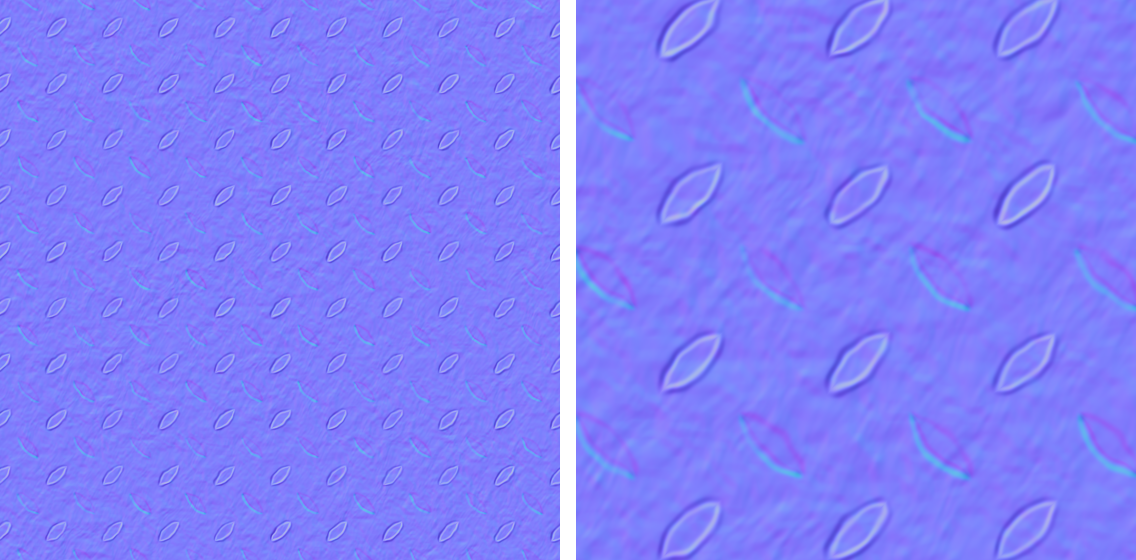
Left, the full canvas; right, a detail of the centre.
A WebGL 1 fragment shader for this texture map:

```glsl
precision highp float;
// Tangent-space normal map of worn tread plate: alternating diagonal lens-shaped studs.

uniform vec2 u_resolution;

const float REPEATS = 10.0;
const float HALF_LENGTH = 0.25;  // stud size in cells
const float HALF_WIDTH = 0.088;
const float DIAGONAL = 0.70711;

float hash(vec2 p, float seed) {
  vec3 q = fract(vec3(p.xyx + seed) * vec3(0.1031, 0.1030, 0.0973));
  q += dot(q, q.yzx + 33.33);
  return fract((q.x + q.y) * q.z);
}

// Value noise that wraps after a whole number of lattice cells.
float wrapNoise(vec2 p, float period, float seed) {
  vec2 i = mod(floor(p), period);
  vec2 j = mod(i + 1.0, period);
  vec2 f = fract(p);
  f = f * f * (3.0 - 2.0 * f);
  float low = mix(hash(i, seed), hash(vec2(j.x, i.y), seed), f.x);
  float high = mix(hash(vec2(i.x, j.y), seed), hash(j, seed), f.x);
  return mix(low, high, f.y);
}

// Fine crinkles; the whole-number shear leans one layer and still tiles.
float surfaceHeight(vec2 uv) {
  vec2 warp = vec2(wrapNoise(uv * 30.0, 30.0, 3.0), wrapNoise(uv * 30.0, 30.0, 8.0));
  uv += 0.008 * (warp - 0.5);
  vec2 sheared = vec2(uv.x, uv.y - uv.x);
  float height = 0.0;
  float frequency = 42.0;
  float weight = 0.42;
  for (int i = 0; i < 3; i++) {
    float seed = 11.0 + float(i) * 7.0;
    float n = wrapNoise(uv * frequency, frequency, seed)
            + 0.5 * wrapNoise(sheared * frequency, frequency, seed + 3.0);
    height += weight * n / frequency;
    frequency *= 2.0;
    weight = 0.85;
  }
  return height;
}

vec2 surfaceTilt(vec2 uv) {
  float e = 0.0012;
  float h = surfaceHeight(uv);
  vec2 slope = vec2(surfaceHeight(uv + vec2(e, 0.0)) - h,
                    surfaceHeight(uv + vec2(0.0, e)) - h) / e;
  return slope * vec2(-0.06, 0.09);
}

// Signed distance to a lens lying along x.
float lensDistance(vec2 p, float halfLength, float halfWidth) {
  float radius = (halfLength * halfLength + halfWidth * halfWidth) / (2.0 * halfWidth);
  return length(vec2(p.x, abs(p.y) + radius - halfWidth)) - radius;
}

float line(float d, float width) {
  return exp(-d * d / (width * width));
}

vec2 cellOffset(vec2 p, vec2 centre) {
  return fract(p - centre + 0.5) - 0.5;
}

vec2 cellId(vec2 p, vec2 centre) {
  return mod(floor(p - centre + 0.5), REPEATS);
}

// Rotates so that x runs along the given axis.
vec2 alongAxis(vec2 p, vec2 axis) {
  return vec2(dot(p, axis), dot(p, vec2(-axis.y, axis.x)));
}

// Rising stud: thin bright rim with a dark outer shadow.
vec2 risingTilt(vec2 p, float wear) {
  vec2 q = alongAxis(p, vec2(DIAGONAL));
  float d = lensDistance(q, HALF_LENGTH, HALF_WIDTH);
  float side = smoothstep(-0.03, 0.03, -q.y);
  float tip = 1.0 - smoothstep(0.19, 0.28, abs(q.x));
  float bright = line(d + 0.013, 0.016) * mix(0.34, 0.46, side);
  float dark = line(d - 0.02, 0.018) * mix(0.36, 0.30, side) * (1.0 - 1.8 * q.x);
  return vec2(0.8, 1.0) * (bright - dark) * tip * wear;
}

// Falling stud: cyan lower flank with a dark inner edge, faint magenta upper flank.
vec2 fallingTilt(vec2 p, float wear) {
  vec2 q = alongAxis(p, vec2(DIAGONAL, -DIAGONAL));
  float d = lensDistance(q, HALF_LENGTH + 0.015, HALF_WIDTH);
  float upper = smoothstep(-0.02, 0.02, q.y);
  float tip = 1.0 - smoothstep(0.23, 0.29, abs(q.x));
  float cyan = line(d, 0.02) * (1.0 - upper) * (0.9 + 0.6 * q.x) * 0.46;
  float shade = line(d + 0.04, 0.016) * (1.0 - upper) * 0.16;
  float magenta = line(d, 0.022) * upper * mix(0.02, 0.17, wear);
  vec2 flank = vec2(-0.6, 1.0) * (cyan * wear - shade - magenta) * tip;
  // Dents where the ends meet the plate
  float dent = line(length(vec2(abs(q.x) - 0.235, q.y + 0.01)), 0.025);
  return flank - vec2(0.22, 0.16) * dent * wear;
}

void main() {
  vec2 uv = gl_FragCoord.xy / u_resolution;
  vec2 p = uv * REPEATS;

  // Rough and smooth patches
  float patches = wrapNoise(uv * 6.0, 6.0, 51.0);
  vec2 tilt = surfaceTilt(uv) * mix(0.75, 1.2, patches);

  // Uneven stud edges, worn away in places
  float chips = wrapNoise(uv * 100.0, 100.0, 63.0);
  float worn = wrapNoise(uv * 64.0, 64.0, 77.0);
  vec2 ragged = p + 0.026 * (vec2(chips, wrapNoise(uv * 100.0, 100.0, 71.0)) - 0.5);

  vec2 risingCentre = vec2(0.015, 0.51);
  vec2 fallingCentre = vec2(0.505, 0.015);
  float risingWear = mix(0.85, 1.1, hash(cellId(ragged, risingCentre), 5.0));
  float fallingWear = mix(0.7, 1.1, hash(cellId(ragged, fallingCentre), 9.0));
  vec2 rising = risingTilt(cellOffset(ragged, risingCentre), risingWear);
  vec2 falling = fallingTilt(cellOffset(ragged, fallingCentre), fallingWear);
  tilt += rising * mix(0.65, 1.2, worn) + falling * mix(0.4, 1.35, worn);

  // Pack the normal, with a slight lean and darker hollows
  vec3 normal = normalize(vec3(tilt + vec2(0.0, -0.015), 1.0));
  float hollow = max(-normal.x - normal.y, 0.0);
  vec3 colour = normal * 0.5 + vec3(0.5, 0.5, 0.492);
  colour.b -= 0.1 * hollow;
  gl_FragColor = vec4(colour, 1.0);
}
```
